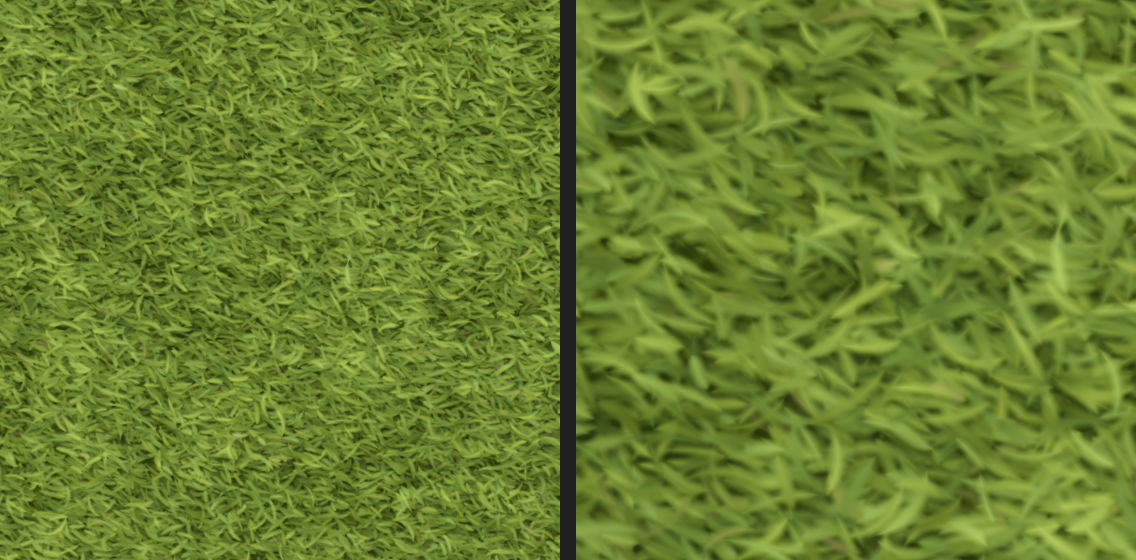
Left: the whole. Right: its middle third, enlarged.
Give the GLSL for this texture, as a three.js fragment shader.

```glsl
varying vec2 vUv;

vec4 hash4(vec2 p) {
  vec4 q = fract(p.xyxy * vec4(0.1031, 0.1030, 0.0973, 0.1099));
  q += dot(q, q.wzxy + 33.33);
  return fract((q.xxyz + q.yzzw) * q.zywx);
}

float valueNoise(vec2 p) {
  vec2 cell = floor(p);
  vec2 f = fract(p);
  f = f * f * (3.0 - 2.0 * f);
  float low = mix(hash4(cell).x, hash4(cell + vec2(1.0, 0.0)).x, f.x);
  float high = mix(hash4(cell + vec2(0.0, 1.0)).x, hash4(cell + 1.0).x, f.x);
  return mix(low, high, f.y);
}

// Position along and across a bent blade, in canvas units
vec2 bladeSpace(vec2 p, float angle, float bend) {
  float c = cos(angle);
  float s = sin(angle);
  vec2 q = vec2(c * p.x + s * p.y, c * p.y - s * p.x);
  q.y += bend * (q.x * q.x - 0.0001);
  return q;
}

// Blunt-ended blade profile
float bladeDistance(vec2 q, float halfLength, float halfWidth) {
  float along = q.x / halfLength;
  return abs(q.y) - halfWidth * (1.0 - along * along * along * along);
}

// Surface holds tone, hue shift and dryness
vec3 addBlade(vec3 surface, vec2 p, vec4 shape, vec4 look, float height) {
  float halfLength = mix(0.010, 0.024, shape.x);
  float halfWidth = mix(0.0024, 0.0046, shape.y);
  float angle = -0.32 + (shape.z + shape.w - 1.0) * 1.5;
  float bend = (look.x - 0.5) * 34.0;

  vec2 q = bladeSpace(p, angle, bend);
  vec2 shadowPoint = bladeSpace(p + vec2(-0.001, 0.003), angle, bend);
  float shadow = 1.0 - smoothstep(-0.005, 0.005, bladeDistance(shadowPoint, halfLength, halfWidth));
  float cover = 1.0 - smoothstep(-0.0040, 0.0030, bladeDistance(q, halfLength, halfWidth));

  float tipSide = look.y < 0.5 ? -1.0 : 1.0;
  float tone = 0.23 + 0.51 * height + (look.z - 0.5) * 0.58;
  tone += 0.10 * tipSide * clamp(q.x / halfLength, -1.0, 1.0);
  float dry = smoothstep(0.965, 0.985, look.w) * (1.0 - 0.5 * height);

  surface.x -= 0.12 * shadow;
  return mix(surface, vec3(tone, fract(look.w * 7.0) - 0.5, dry), 0.95 * cover);
}

vec3 grassColor(vec3 surface) {
  vec3 shade = vec3(0.20, 0.27, 0.06);
  vec3 leaf = vec3(0.43, 0.53, 0.185);
  vec3 sunlit = vec3(0.63, 0.73, 0.32);
  float tone = clamp(surface.x, -0.1, 1.15);
  vec3 color = tone < 0.5 ? mix(shade, leaf, tone * 2.0) : mix(leaf, sunlit, tone * 2.0 - 1.0);
  color += surface.y * vec3(0.04, 0.005, -0.05);
  vec3 straw = vec3(0.56, 0.51, 0.34) * (0.6 + 0.6 * tone);
  return mix(color, straw, 0.7 * surface.z);
}

void main() {
  // Dark thatch beneath the blades
  float thatch = valueNoise(vUv * vec2(60.0, 80.0));
  vec3 surface = vec3(0.05 + 0.2 * thatch, 0.2, 0.3 * valueNoise(vUv * 14.0));

  // Blades stacked from the ground up
  for (int layer = 0; layer < 11; layer++) {
    float level = float(layer);
    vec2 grid = vUv * 38.0 + fract(level * vec2(0.618, 0.381));
    vec2 home = floor(grid);
    for (int j = -1; j <= 1; j++) {
      for (int i = -1; i <= 1; i++) {
        vec2 cell = home + vec2(float(i), float(j));
        vec2 seed = cell + level * vec2(57.0, 83.0) + 11.0;
        vec4 place = hash4(seed + 301.0);
        vec2 offset = (grid - cell - place.xy) / 38.0;
        surface = addBlade(surface, offset, hash4(seed), hash4(seed + 739.0), level / 10.0);
      }
    }
  }

  // Broad patches and tufts of light and shade
  surface.x += 0.16 * (valueNoise(vUv * 8.0 + 5.0) - 0.5);
  surface.x += 0.18 * (valueNoise(vUv * vec2(19.0, 26.0) + 3.0) - 0.5);
  surface.x += 0.26 * (valueNoise(vUv * vec2(42.0, 60.0) + 7.0) - 0.5);
  gl_FragColor = vec4(grassColor(surface), 1.0);
}
```
